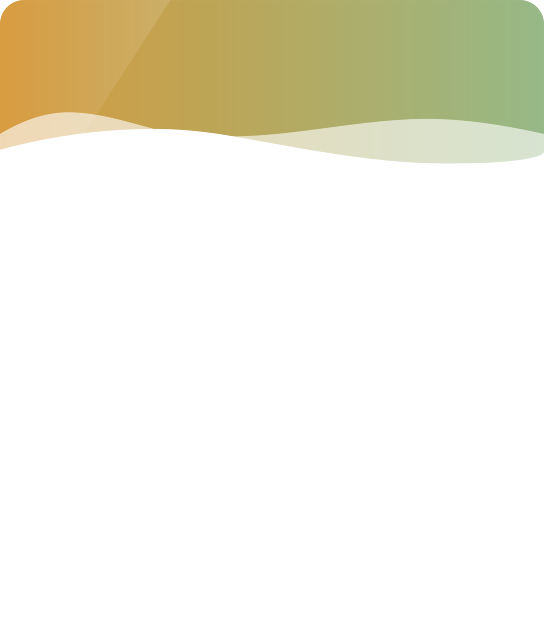
Write a WebGL 2 fragment shader that draws this background.

```glsl
#version 300 es
precision highp float;
// A white card with a rounded, amber to sage header that ends in two waves.
// Each wave is a chain of cubic Hermite spans; a translucent band lies between
// them, and a faint diagonal sheen brightens the left of the header.

uniform vec2 u_resolution;
out vec4 fragColor;

// Layout units: the canvas is WIDTH units wide, with y measured down from the top.
const float WIDTH = 654.0;
const float CORNER_RADIUS = 29.0;
const float BAND_OPACITY = 0.61;
const float SHEEN_OPACITY = 0.13;

const vec3 WHITE = vec3(1.0);
const vec3 AMBER = vec3(0.85, 0.61, 0.25);
const vec3 OLIVE = vec3(0.755, 0.64, 0.32);
const vec3 SAGE = vec3(0.59, 0.725, 0.53);

// Height at x of the cubic between two knots, each given as (x, y, slope).
float hermite(float x, vec3 a, vec3 b) {
  float span = b.x - a.x;
  float t = clamp((x - a.x) / span, 0.0, 1.0);
  float s = 1.0 - t;
  return mix(a.y, b.y, t * t * (3.0 - 2.0 * t))
       + span * t * s * (a.z * s - b.z * t);
}

// Upper wave: a crest at each side and a trough between them.
float upperWave(float x) {
  vec3 start = vec3(0.0, 161.0, -0.6);
  vec3 leftCrest = vec3(82.0, 135.0, 0.0);
  vec3 crossing = vec3(185.0, 155.0, 0.27);
  vec3 trough = vec3(280.0, 164.0, -0.01);
  vec3 rightCrest = vec3(505.0, 143.0, -0.02);
  vec3 end = vec3(654.0, 161.0, 0.22);
  if (x < leftCrest.x) return hermite(x, start, leftCrest);
  if (x < crossing.x) return hermite(x, leftCrest, crossing);
  if (x < trough.x) return hermite(x, crossing, trough);
  if (x < rightCrest.x) return hermite(x, trough, rightCrest);
  return hermite(x, rightCrest, end);
}

// Lower wave: one long swell that curls up at the right edge.
float lowerWave(float x) {
  vec3 start = vec3(0.0, 180.0, -0.27);
  vec3 crest = vec3(185.0, 155.0, 0.0);
  vec3 slope = vec3(278.0, 163.5, 0.175);
  vec3 trough = vec3(535.0, 196.5, 0.0);
  if (x < crest.x) return hermite(x, start, crest);
  if (x < slope.x) return hermite(x, crest, slope);
  if (x < trough.x) return hermite(x, slope, trough);
  float t = clamp((x - trough.x) / (WIDTH - trough.x), 0.0, 1.0);
  return 182.0 + 14.5 * sqrt(max(1.0 - pow(t, 2.5), 0.0));
}

// Signed distance to a header with round top corners and no lower end.
float roundedTop(vec2 p, float radius) {
  vec2 q = vec2(abs(p.x - 0.5 * WIDTH) - 0.5 * WIDTH, -p.y) + radius;
  return length(max(q, 0.0)) + min(max(q.x, q.y), 0.0) - radius;
}

// Smooth coverage of the side where the distance is negative.
float inside(float dist, float pixel) {
  return 1.0 - smoothstep(-0.6 * pixel, 0.6 * pixel, dist);
}

vec3 headerGradient(float u) {
  float bend = 0.33;
  return u < bend ? mix(AMBER, OLIVE, u / bend)
                  : mix(OLIVE, SAGE, (u - bend) / (1.0 - bend));
}

// Sheen left of a slanted line, growing stronger to the right.
float sheen(vec2 p, float pixel) {
  float topEnd = 205.0;
  vec2 normal = normalize(vec2(1.0, 0.647));
  float dist = dot(p - vec2(topEnd, 0.0), normal);
  return SHEEN_OPACITY * clamp(p.x / topEnd, 0.0, 1.0) * inside(dist, pixel);
}

void main() {
  float pixel = WIDTH / u_resolution.x;
  vec2 p = vec2(gl_FragCoord.x, u_resolution.y - gl_FragCoord.y) * pixel;

  // Header colour and its sheen
  vec3 color = headerGradient(p.x / WIDTH);
  color = mix(color, WHITE, sheen(p, pixel));

  // Translucent band below the upper wave
  color = mix(color, WHITE, BAND_OPACITY * inside(upperWave(p.x) - p.y, pixel));

  // White body below the lower wave and outside the corners
  float header = inside(p.y - lowerWave(p.x), pixel)
               * inside(roundedTop(p, CORNER_RADIUS), pixel);
  fragColor = vec4(mix(WHITE, color, header), 1.0);
}
```
